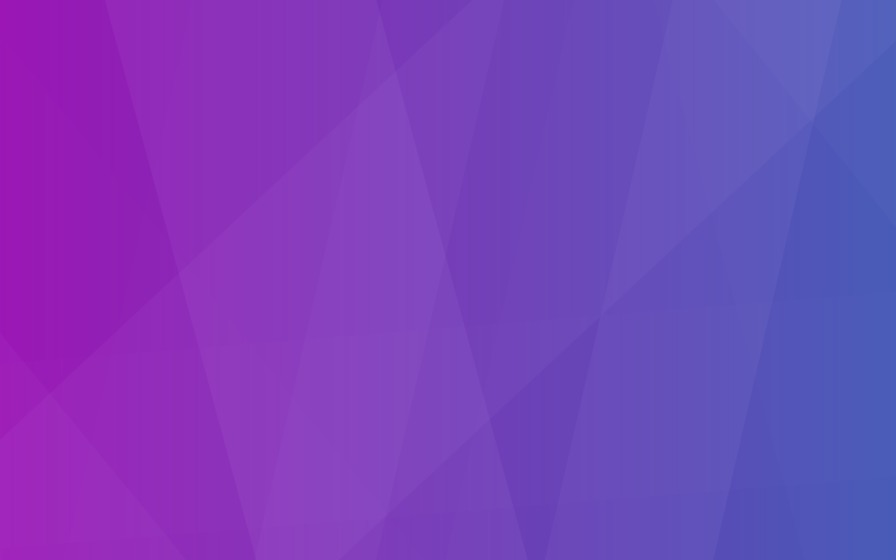
This background is drawn by a WebGL 2 fragment shader. Its source:

```glsl
#version 300 es
precision highp float;
// Magenta to blue gradient crossed by wide translucent slanted bands.

uniform vec2 u_resolution;
out vec4 fragColor;

// Coverage of a strip between two parallel edges, smoothed over about a pixel.
float strip(float axis, float low, float high) {
    float soft = max(fwidth(axis), 1e-5) * 0.75;
    return smoothstep(-soft, soft, axis - low) * smoothstep(-soft, soft, high - axis);
}

// Strip whose edges shift sideways by slant from the top to the bottom.
float slanted(vec2 p, float slant, float left, float right) {
    return strip(p.x - slant * p.y, left, right);
}

// Veil of pale violet light.
vec3 lighten(vec3 color, float amount) {
    return mix(color, vec3(0.88, 0.76, 1.0), amount);
}

void main() {
    // Canvas fractions, with y running down from the top edge.
    vec2 p = gl_FragCoord.xy / u_resolution;
    p.y = 1.0 - p.y;

    vec3 color = mix(vec3(0.608, 0.085, 0.708), vec3(0.275, 0.355, 0.714), p.x);

    // Steep bands falling to the right.
    color = lighten(color, 0.058 * slanted(p, 0.169, 0.117, 0.420));
    color = lighten(color, 0.012 * slanted(p, 0.169, 0.729, 1.300));

    // Steep bands falling to the left.
    color = lighten(color, 0.008 * slanted(p, -0.143, 0.215, 0.427));
    color = lighten(color, 0.034 * slanted(p, -0.143, 0.427, 0.5625));
    color = lighten(color, 0.012 * slanted(p, -0.143, 0.640, 0.751));
    color = lighten(color, 0.054 * slanted(p, -0.143, 0.751, 0.939));

    // Broad diagonal, then the opposite corners.
    color = lighten(color, 0.042 * slanted(p, -0.671, 0.527, 1.049));
    color = lighten(color, 0.034 * slanted(p, 0.513, -2.0, -0.305));
    color = lighten(color, 0.008 * slanted(p, 0.503, -2.0, -0.030));
    color = lighten(color, 0.028 * slanted(p, 0.500, 0.797, 2.0));

    // Faint, almost level band.
    color = lighten(color, 0.011 * strip(p.y + 0.129 * p.x, 0.650, 0.980));

    fragColor = vec4(color, 1.0);
}
```
